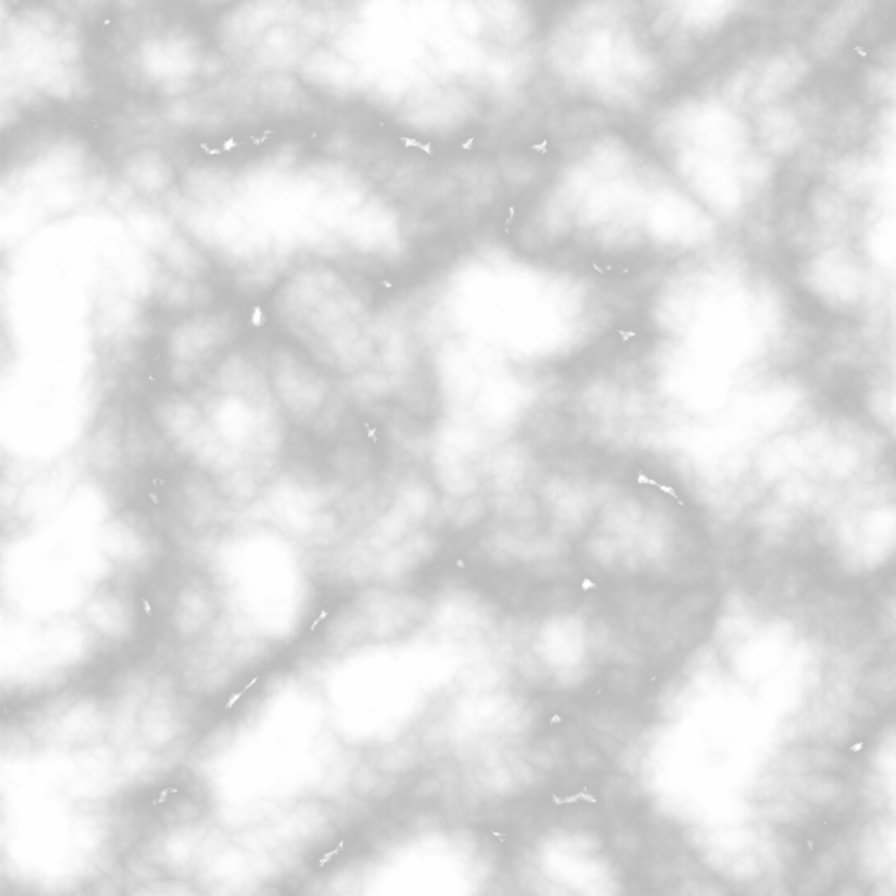
This texture map is drawn by a Shadertoy shader. Its source:

```glsl
const vec3 SHADE_GRAY = vec3(0.745);
const vec3 CLOUD_WHITE = vec3(0.998);
const float BASE_CELLS = 4.0;     // noise cells across the canvas
const int OCTAVES = 6;
const float LACUNARITY = 2.03;
const float GAIN = 0.5;
const float CLOUD_START = 0.07;   // turbulence where gray begins to lighten
const float CLOUD_FULL = 0.63;    // turbulence where clouds turn white
const float GLINT_FULL = 0.035;   // turbulence at the core of a glint
const float GLINT_END = 0.098;
const float CORE_START = 0.70;    // densest clouds darken slightly again
const float CORE_END = 1.00;
const float CORE_SHADE = 0.25;
const vec2 OCTAVE_SHIFT = vec2(17.37, 9.71);
const vec2 SEED = vec2(3.3, 11.6);
const float TAU = 6.2831853;

float hash(vec2 p) {
    return fract(sin(dot(p, vec2(127.1, 311.7))) * 43758.5453);
}

// Dot product of a random unit gradient with the offset from its corner
float cornerSlope(vec2 corner, vec2 offset) {
    float angle = TAU * hash(corner);
    return dot(vec2(cos(angle), sin(angle)), offset);
}

float gradientNoise(vec2 p) {
    vec2 cell = floor(p);
    vec2 f = p - cell;
    vec2 w = f * f * f * (f * (f * 6.0 - 15.0) + 10.0);
    vec2 e = vec2(1.0, 0.0);
    float low = mix(cornerSlope(cell, f),
                    cornerSlope(cell + e.xy, f - e.xy), w.x);
    float high = mix(cornerSlope(cell + e.yx, f - e.yx),
                     cornerSlope(cell + e.xx, f - e.xx), w.x);
    return mix(low, high, w.y);
}

// Folded noise gives round puffs separated by creases
float turbulence(vec2 p) {
    float sum = 0.0;
    float amplitude = 1.0;
    for (int i = 0; i < OCTAVES; i++) {
        sum += amplitude * abs(gradientNoise(p));
        p = p * LACUNARITY + OCTAVE_SHIFT;
        amplitude *= GAIN;
    }
    return sum;
}

void mainImage(out vec4 fragColor, in vec2 fragCoord) {
    vec2 uv = fragCoord / iResolution.y;
    float t = turbulence(uv * BASE_CELLS + SEED);

    // Soft clouds, with thin glints where every octave folds at once
    float cloud = smoothstep(CLOUD_START, CLOUD_FULL, t);
    float glint = 1.0 - smoothstep(GLINT_FULL, GLINT_END, t);
    float core = CORE_SHADE * smoothstep(CORE_START, CORE_END, t);

    float light = clamp(cloud + glint - core, 0.0, 1.0);
    fragColor = vec4(mix(SHADE_GRAY, CLOUD_WHITE, light), 1.0);
}
```
